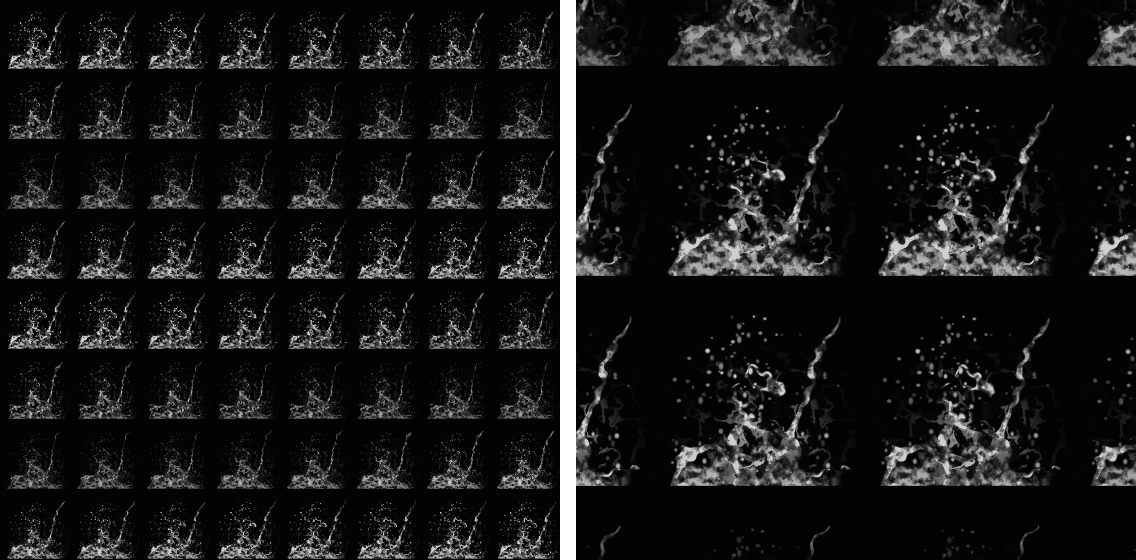
Left: the whole. Right: its middle third, enlarged.
Write a Shadertoy shader that draws this pattern.

```glsl
const float TAU = 6.2831853;
const float GRID = 8.0;
const float LOOP_FRAMES = 32.0;
const float FLOOR_Y = 0.02;

float hash(vec2 p) {
    vec3 q = fract(vec3(p.xyx) * 0.1031);
    q += dot(q, q.yzx + 33.33);
    return fract((q.x + q.y) * q.z);
}

float noise(vec2 p) {
    vec2 i = floor(p), f = fract(p);
    f = f * f * (3.0 - 2.0 * f);
    return mix(mix(hash(i), hash(i + vec2(1, 0)), f.x),
               mix(hash(i + vec2(0, 1)), hash(i + vec2(1, 1)), f.x), f.y);
}

float fbm(vec2 p) {
    float sum = 0.0, amp = 0.5;
    for (int i = 0; i < 4; i++) {
        sum += amp * noise(p);
        p = mat2(1.6, 1.2, -1.2, 1.6) * p + 7.3;
        amp *= 0.5;
    }
    return sum / 0.9375;
}

float ridge(vec2 p) {
    return 1.0 - abs(2.0 * fbm(p) - 1.0);
}

float bell(float x, float center, float width) {
    float d = (x - center) / width;
    return exp(-d * d);
}

float stroke(float dist, float halfWidth, float soft) {
    return 1.0 - smoothstep(halfWidth - soft, halfWidth + soft, dist);
}

// Tapered jet of water from a to b
float jet(vec2 p, vec2 a, vec2 b, vec2 widths, float soft) {
    vec2 ab = b - a;
    float h = clamp(dot(p - a, ab) / dot(ab, ab), 0.0, 1.0);
    return stroke(length(p - a - ab * h), mix(widths.x, widths.y, h), soft);
}

// Random droplets, denser toward the center
float droplets(vec2 p, vec2 center, vec2 spread, int count, float seed, float t, float soft) {
    float sum = 0.0;
    for (int i = 0; i < count; i++) {
        vec2 id = vec2(float(i), seed);
        float angle = TAU * hash(id + 0.3);
        float reach = pow(hash(id + 11.7), 0.7);
        vec2 pos = center + spread * reach * vec2(cos(angle), sin(angle));
        pos += 0.012 * vec2(cos(TAU * t + angle), sin(TAU * t + angle));
        float size = mix(0.003, 0.011, hash(id + 23.1));
        vec2 d = (p - pos) * vec2(1.0, mix(0.6, 1.3, hash(id + 5.9)));
        sum = max(sum, stroke(length(d), size, soft) * mix(0.3, 1.0, hash(id + 41.0)));
    }
    return sum;
}

float splash(vec2 p, float t, float soft) {
    float crisp = 0.5 + 0.5 * cos(TAU * (t + 0.03));
    float fill = 0.5 - 0.5 * sin(TAU * t);
    vec2 drift = 0.018 * vec2(cos(TAU * t), sin(TAU * t));
    vec2 n = p + drift;

    // Turbulent warp
    vec2 w = p + 0.10 * (vec2(noise(n * 9.0), noise(n * 9.0 + 31.0)) - 0.5);
    w += 0.045 * (vec2(noise(n * 25.0), noise(n * 25.0 + 57.0)) - 0.5);
    w.x += 0.07 * (1.0 - crisp) * smoothstep(0.1, 0.6, p.y);
    float grain = fbm(n * 38.0);
    float broken = smoothstep(0.34, 0.60, fbm(n * 17.0 + 13.0));

    // Rising jets and side branches
    float jets = jet(w, vec2(0.60, 0.12), vec2(0.77, 0.36), vec2(0.026, 0.018), soft);
    jets = max(jets, jet(w, vec2(0.77, 0.36), vec2(0.81, 0.57), vec2(0.018, 0.014), soft));
    jets = max(jets, jet(w, vec2(0.81, 0.57), vec2(0.95, 0.83), vec2(0.014, 0.003), soft) * 0.75);
    jets = max(jets, jet(w, vec2(0.62, 0.30), vec2(0.80, 0.03), vec2(0.012, 0.022), soft));
    jets = max(jets, jet(w, vec2(0.72, 0.14), vec2(0.92, 0.06), vec2(0.014, 0.006), soft));
    jets = max(jets, jet(w, vec2(0.45, 0.16), vec2(0.49, 0.40), vec2(0.024, 0.010), soft));

    // Open crowns
    float crown = stroke(abs(length((w - vec2(0.52, 0.25)) * vec2(1.0, 0.8)) - 0.07), 0.014, soft);
    float arch = stroke(abs(length((w - vec2(0.31, 0.08)) * vec2(0.8, 1.0)) - 0.12), 0.016, soft);
    float loops = stroke(abs(length(w - vec2(0.52, 0.49)) - 0.10), 0.007, soft) * broken;
    jets = max(jets, max(max(crown, arch), loops));
    float water = jets * mix(0.25, 0.95, smoothstep(0.3, 0.65, grain)) * mix(0.4, 1.0, broken);

    // Fine torn web
    float plume = bell(p.x, 0.57, 0.24) * (1.0 - smoothstep(0.12, 0.75, p.y));
    float web = smoothstep(0.83, 0.97, ridge(n * 13.0 + 4.0)) * broken * plume;
    water = max(water, web * 0.75);

    // Churning mound and mist
    float height = 0.06 + 0.13 * bell(p.x, 0.34, 0.18) + 0.06 * bell(p.x, 0.61, 0.16);
    height *= mix(0.75, 1.15, fill);
    height += 0.10 * (fbm(n * 14.0 + 9.0) - 0.5);
    float sides = smoothstep(0.12, 0.22, p.x) * (1.0 - smoothstep(0.82, 0.95, p.x));
    float mound = (1.0 - smoothstep(height - 0.03, height + 0.02, p.y)) * sides;
    float holes = mix(smoothstep(0.35, 0.6, fbm(n * 12.0 + 21.0)), 1.0, 0.35 + 0.6 * fill);
    water = max(water, mound * holes * mix(0.08, 0.72, smoothstep(0.28, 0.72, grain)));
    float mist = bell(p.x, 0.57, 0.20) * bell(p.y, 0.22, 0.22);
    water += 0.30 * (1.0 - crisp) * mist * smoothstep(0.35, 0.75, fbm(n * 22.0));

    // Flying drops
    float drops = droplets(p, vec2(0.47, 0.60), vec2(0.19, 0.24), 46, 2.0, t, soft);
    drops = max(drops, droplets(p, vec2(0.52, 0.34), vec2(0.41, 0.46), 60, 8.0, t, soft) * 0.55);
    drops = max(drops, droplets(p, vec2(0.53, 0.16), vec2(0.40, 0.16), 44, 15.0, t, soft) * 0.8);
    water = max(water, drops * mix(0.45, 1.0, crisp));

    float ground = smoothstep(FLOOR_Y - soft * 0.5, FLOOR_Y + soft * 0.5, p.y);
    return water * ground * mix(0.58, 1.0, crisp);
}

void mainImage(out vec4 fragColor, in vec2 fragCoord) {
    vec2 grid = fragCoord / iResolution.xy * GRID;
    vec2 cell = floor(grid);
    float frame = (GRID - 1.0 - cell.y) * GRID + cell.x;
    float soft = max(0.006, 0.6 * GRID / iResolution.y);
    float light = splash(fract(grid), fract(frame / LOOP_FRAMES), soft);
    fragColor = vec4(vec3(0.01 + min(light, 0.8)), 1.0);
}
```
